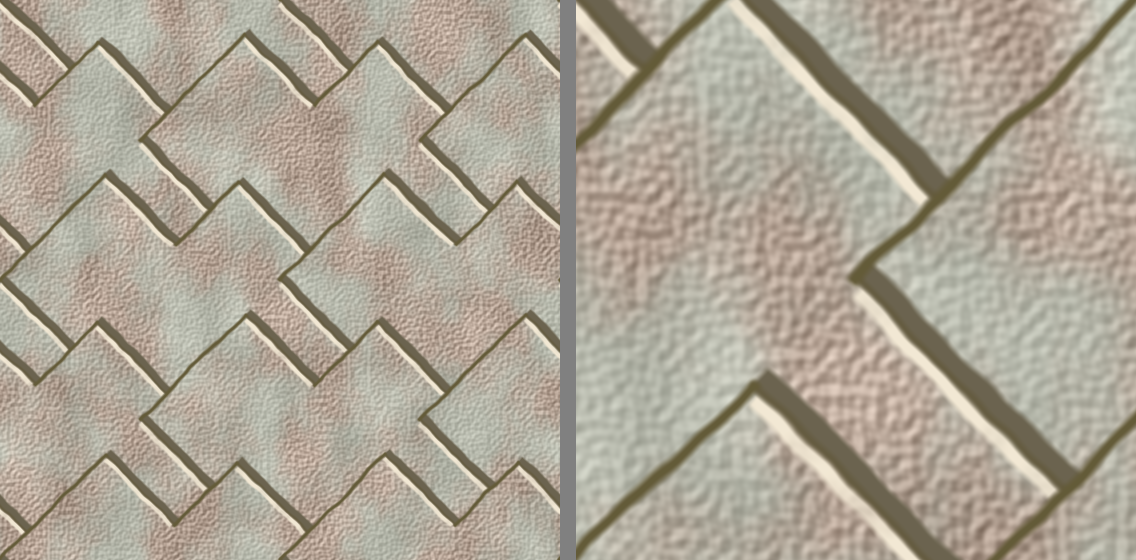
Left, the full canvas; right, a detail of the centre.
Reproduce this pattern procedurally as a Shadertoy shader.

```glsl
// Interlocking stepped stone pavers on a diagonal grid, one paver per 2 x 2 cell.
// Each cell has three bevelled joints (shadow beside a lit lip) and two thin joints,
// laid over mottled, grainy stone made from gradient noise that wraps at the canvas edges.

vec2 gradientAt(vec2 cell) {
    vec3 h = fract(cell.xyx * vec3(0.1031, 0.1030, 0.0973));
    h += dot(h, h.yzx + 33.33);
    float angle = 6.2831853 * fract((h.x + h.y) * h.z);
    return vec2(cos(angle), sin(angle));
}

// Gradient noise that repeats after a whole number of cells.
float wrapNoise(vec2 p, vec2 period) {
    vec2 i = floor(p), f = fract(p);
    vec2 u = f * f * f * (f * (f * 6.0 - 15.0) + 10.0);
    vec2 lo = mod(i, period), hi = mod(i + 1.0, period);
    float a = dot(gradientAt(lo), f);
    float b = dot(gradientAt(vec2(hi.x, lo.y)), f - vec2(1, 0));
    float c = dot(gradientAt(vec2(lo.x, hi.y)), f - vec2(0, 1));
    float d = dot(gradientAt(hi), f - 1.0);
    return mix(mix(a, b, u.x), mix(c, d, u.x), u.y);
}

float wrapFbm(vec2 uv, vec2 period) {
    float sum = 0.0, amplitude = 1.0;
    for (int octave = 0; octave < 4; octave++) {
        sum += amplitude * wrapNoise(uv * period, period);
        period *= 2.0;
        amplitude *= 0.5;
    }
    return sum;
}

// Soft strip covering lo < x < hi.
float strip(float x, float lo, float hi, float soft) {
    return smoothstep(lo - soft, lo + soft, x) - smoothstep(hi - soft, hi + soft, x);
}

// Offset from a point in the nearest repeat of the 2 x 2 cell.
vec2 cellOffset(vec2 p, vec2 center) {
    return mod(p - center + 1.0, 2.0) - 1.0;
}

vec3 stone(vec2 uv) {
    vec2 drift = 0.03 * vec2(wrapNoise(uv * 6.0, vec2(6)), wrapNoise(uv * 6.0 + 0.5, vec2(6)));
    float rust = smoothstep(-0.45, 0.45, wrapFbm(uv + drift, vec2(8, 6)));
    float light = wrapFbm(uv + drift.yx + 0.37, vec2(11, 8));
    vec3 color = mix(vec3(0.71, 0.72, 0.67), vec3(0.70, 0.625, 0.57), rust);
    color += 0.09 * light;

    // Pitted grain, lit from the upper left.
    vec2 g = uv * 140.0;
    float relief = wrapNoise(g, vec2(140)) - wrapNoise(g + vec2(-0.35, 0.35), vec2(140));
    return color + relief * mix(0.13, 0.24, rust);
}

void mainImage(out vec4 fragColor, in vec2 fragCoord) {
    vec2 uv = fragCoord / iResolution.xy;
    float soft = max(0.014, 4.0 / min(iResolution.x, iResolution.y));

    // Diagonal axes: x runs down-right, y runs up-right; joints wander slightly.
    vec2 p = 4.0 * vec2(uv.x - uv.y, uv.x + uv.y);
    p += 0.03 * vec2(wrapNoise(uv * 12.0 + 0.3, vec2(12)), wrapNoise(uv * 12.0 + 0.7, vec2(12)));
    p += 0.013 * wrapNoise(uv * 40.0, vec2(40));

    // Bevelled joints, one unit long, at three positions in the cell.
    float shadow = 0.0, lip = 0.0, groove = 0.0;
    for (int k = 0; k < 3; k++) {
        vec2 center = k == 0 ? vec2(0.5, 0.0) : k == 1 ? vec2(0.5, 1.5) : vec2(1.5, 0.39);
        vec2 d = cellOffset(p, center);
        float along = strip(d.x, -0.51, 0.5, soft);
        shadow = max(shadow, along * strip(d.y, -0.005, 0.08, soft));
        groove = max(groove, along * strip(d.y, -0.008, 0.016, soft));
        lip = max(lip, strip(d.x, -0.47, 0.48, soft) * strip(d.y, -0.056, -0.006, soft));
    }

    // Thin joints crossing the bevelled ones.
    vec2 longSide = abs(cellOffset(p, vec2(0.0, 0.75)));
    vec2 shortSide = abs(cellOffset(p, vec2(1.0, 1.945)));
    float thin = max(strip(longSide.x, -1.0, 0.018, soft) * strip(longSide.y, -1.0, 0.77, soft),
                     strip(shortSide.x, -1.0, 0.018, soft) * strip(shortSide.y, -1.0, 0.465, soft));

    // Stone, worn lit lip, shadow and joints.
    vec3 color = stone(uv);
    float wear = clamp(0.92 + 0.45 * wrapNoise(uv * 36.0 + 0.4, vec2(36)), 0.0, 1.0);
    color = mix(color, vec3(0.95, 0.91, 0.83), lip * wear);
    color = mix(color, vec3(0.42, 0.39, 0.31), shadow);
    color = mix(color, vec3(0.38, 0.34, 0.22), 0.7 * groove);
    color = mix(color, vec3(0.39, 0.355, 0.22), thin);
    fragColor = vec4(clamp(color, 0.0, 1.0), 1.0);
}
```
